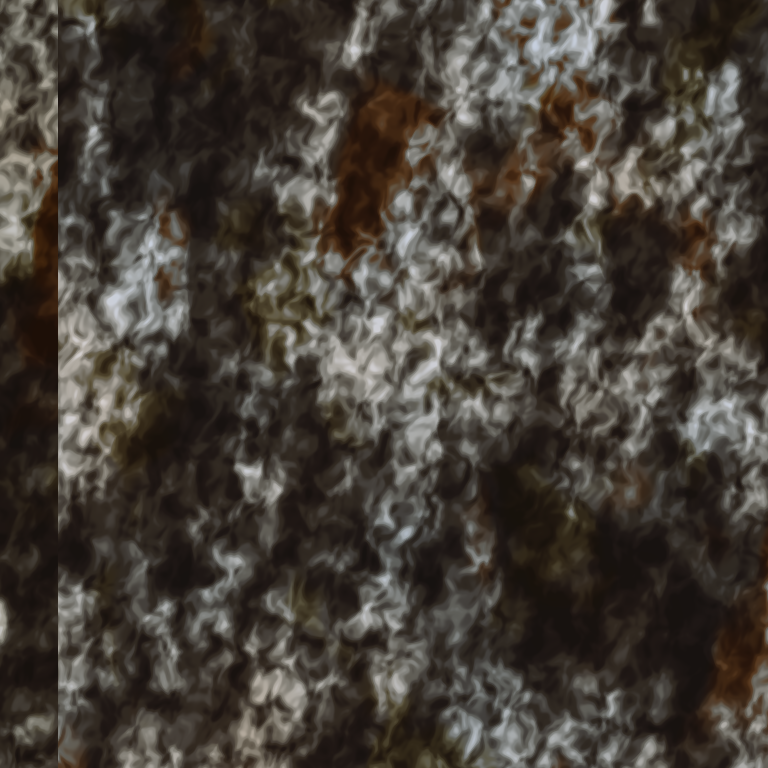
Give the GLSL for this texture, as a Shadertoy shader.

```glsl
// Weathered rock face: upright patches of pale crust and dark crevices,
// faintly stained with rust and moss. Layers of stretched gradient noise form
// one relief value, which a colour ramp turns into shades of stone.

const float TAU = 6.28319;

vec2 randomDirection(vec2 cell) {
    float angle = TAU * fract(sin(dot(cell, vec2(127.1, 311.7))) * 43758.5);
    return vec2(cos(angle), sin(angle));
}

float cornerSlope(vec2 cell, vec2 local, vec2 corner) {
    return dot(randomDirection(cell + corner), local - corner);
}

float gradientNoise(vec2 p) {
    vec2 cell = floor(p);
    vec2 f = fract(p);
    vec2 s = f * f * f * (f * (f * 6.0 - 15.0) + 10.0);
    float low = mix(cornerSlope(cell, f, vec2(0, 0)), cornerSlope(cell, f, vec2(1, 0)), s.x);
    float high = mix(cornerSlope(cell, f, vec2(0, 1)), cornerSlope(cell, f, vec2(1, 1)), s.x);
    return mix(low, high, s.y);
}

// Layered noise scaled to a spread of about one
float fractalNoise(vec2 p, int octaves, float gain) {
    float sum = 0.0, power = 0.0, amplitude = 1.0;
    for (int i = 0; i < octaves; i++) {
        sum += amplitude * gradientNoise(p);
        power += amplitude * amplitude;
        amplitude *= gain;
        p = mat2(0.96, 0.28, -0.28, 0.96) * p * 2.03 + vec2(17.3, 9.7);
    }
    return 4.8 * sum / sqrt(power);
}

// Bends straight noise into ragged, leaning shapes
vec2 warp(vec2 p, float frequency, float amount) {
    vec2 q = p * frequency;
    return p + amount * vec2(fractalNoise(q + 3.1, 2, 0.5), fractalNoise(q + 41.7, 2, 0.5));
}

// Stone shade for a relief value, from crevice to highlight
vec3 stoneRamp(float relief) {
    vec3 c = mix(vec3(0.09, 0.07, 0.06), vec3(0.12, 0.09, 0.08), smoothstep(-2.0, -1.2, relief));
    c = mix(c, vec3(0.19, 0.16, 0.13), smoothstep(-1.25, -0.45, relief));
    c = mix(c, vec3(0.27, 0.25, 0.23), smoothstep(-0.45, 0.14, relief));
    c = mix(c, vec3(0.38, 0.37, 0.34), smoothstep(0.14, 0.71, relief));
    c = mix(c, vec3(0.51, 0.51, 0.49), smoothstep(0.71, 1.31, relief));
    c = mix(c, vec3(0.67, 0.67, 0.66), smoothstep(1.31, 2.05, relief));
    return mix(c, vec3(0.80, 0.81, 0.84), smoothstep(2.05, 2.9, relief));
}

// Tints a shade while keeping its relief visible
vec3 stain(vec3 color, vec3 tint, float coverage) {
    return mix(color, color * tint, coverage);
}

void mainImage(out vec4 fragColor, in vec2 fragCoord) {
    vec2 uv = fragCoord / iResolution.y;

    // A narrow slab on the left is broken off and displaced
    float slab = 1.0 - smoothstep(0.073, 0.078, uv.x);
    vec2 p = uv + vec2(5.3, 2.1);
    p.x -= 0.14 * uv.y;
    p += step(0.5, slab) * vec2(3.7, 1.9);

    // Large upright patches with firm edges
    vec2 bent = warp(p, 9.0, 0.012);
    float patches = fractalNoise(bent * vec2(6.5, 2.8), 3, 0.55);
    float firm = 2.0 * smoothstep(-0.7, 0.7, patches) - 1.0;
    patches = mix(patches, firm, 0.45);

    // Clumps and fine grains, calmer inside the crevices
    vec2 ragged = warp(p, 22.0, 0.003);
    float clumps = fractalNoise(ragged * vec2(19.0, 12.0), 2, 0.6);
    float grains = fractalNoise(ragged * vec2(50.0, 36.0), 2, 0.6);
    float crust = smoothstep(-1.0, 0.6, patches);
    float relief = 0.8 * patches + 0.42 * clumps
                 + 0.55 * grains * mix(0.45, 1.0, crust) - 0.06;

    // Pale lips along some patch edges
    float rim = exp(-pow((patches - 0.35) / 0.22, 2.0));
    relief += 0.35 * rim * smoothstep(0.0, 1.0, clumps);

    vec3 color = stoneRamp(relief);

    // Rust in upright streaks of the darker stone, moss in scattered spots
    float rustField = fractalNoise(bent * vec2(5.5, 2.6) + 23.0, 3, 0.5);
    float rust = smoothstep(0.6, 1.9, rustField) * (1.0 - smoothstep(-0.1, 0.9, relief));
    color = stain(color, vec3(1.3, 0.92, 0.55), rust);
    float mossField = fractalNoise(bent * vec2(6.0, 4.0) + 61.0, 3, 0.55);
    float moss = smoothstep(0.8, 2.0, mossField) * (1.0 - smoothstep(0.2, 1.2, relief));
    color = stain(color, vec3(1.03, 0.98, 0.72), moss);

    // Faint bluish and warm drift of the bare stone
    float drift = fractalNoise(p * 4.0 + 87.0, 2, 0.5);
    color *= 1.0 + 0.015 * drift * vec3(-1.0, 0.1, 1.3);
    color = stain(color, vec3(0.95, 0.93, 0.88), slab);

    fragColor = vec4(clamp(color, 0.0, 1.0), 1.0);
}
```
